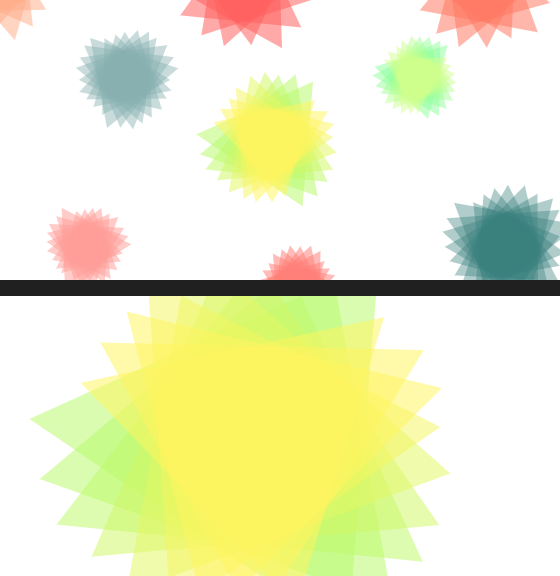
Top, the full canvas; bottom, a detail of the centre.
This background is drawn by a WebGL 2 fragment shader. Its source:

```glsl
#version 300 es
precision highp float;

uniform vec2 u_resolution;
out vec4 outColor;

#define TAU 6.2831853
#define LAYERS 9
#define TOP_LAYERS 5
#define TIP_SHRINK 0.2
#define TIP_JITTER 0.07
#define TURN_JITTER 0.06
#define COOL_ALPHA 0.36
#define WARM_ALPHA 0.53
#define SEED 3.7

// Fill colour and tip radius of each burst, row by row from the lower left
const vec4 BURSTS[9] = vec4[9](
    vec4(1.00, 0.62, 0.60, 0.165), vec4(1.00, 0.50, 0.47, 0.17), vec4(0.22, 0.50, 0.49, 0.25),
    vec4(0.53, 0.69, 0.69, 0.20), vec4(1.00, 0.96, 0.37, 0.27), vec4(0.82, 1.00, 0.55, 0.165),
    vec4(1.00, 0.68, 0.54, 0.20), vec4(1.00, 0.37, 0.36, 0.27), vec4(1.00, 0.47, 0.38, 0.26));

// Layout of the three rows, in canvas heights
const vec3 ROW_MIDDLE = vec3(1.06, 0.97, 0.87);
const vec3 ROW_SPREAD = vec3(0.75, 0.52, 0.86);
const vec3 ROW_HEIGHT = vec3(0.12, 0.725, 1.05);
const vec3 ROW_DIP = vec3(0.15, 0.23, 0.0);

float hash(vec2 p) {
    return fract(sin(dot(p, vec2(127.1, 311.7)) + SEED) * 43758.5453);
}

vec2 burstCenter(int column, int row) {
    float side = float(column - 1);
    return vec2(ROW_MIDDLE[row] + side * ROW_SPREAD[row],
                ROW_HEIGHT[row] - (1.0 - abs(side)) * ROW_DIP[row]);
}

// Signed distance to the line a-b, positive on its right side
float edgeDistance(vec2 p, vec2 a, vec2 b) {
    vec2 edge = normalize(b - a);
    return dot(p - a, vec2(edge.y, -edge.x));
}

// Corner of a turning triangle; tips shorten as the turn proceeds
vec2 corner(int k, float turn, float burst) {
    vec2 id = vec2(float(k) + 3.0 * turn, burst);
    float angle = TAU * (hash(vec2(burst, 9.0)) + (float(k) + turn) / 3.0)
                + TURN_JITTER * (hash(id) - 0.5);
    float radius = 1.0 - TIP_SHRINK * turn - TIP_JITTER * hash(id + 17.0);
    return radius * vec2(cos(angle), sin(angle));
}

float triangleDistance(vec2 p, float radius, float turn, float burst) {
    vec2 a = radius * corner(0, turn, burst);
    vec2 b = radius * corner(1, turn, burst);
    vec2 c = radius * corner(2, turn, burst);
    return max(edgeDistance(p, a, b), max(edgeDistance(p, b, c), edgeDistance(p, c, a)));
}

void main() {
    float pixel = 1.0 / u_resolution.y;
    vec2 p = gl_FragCoord.xy * pixel;
    vec3 color = vec3(1.0);

    for (int i = 0; i < 9; i++) {
        int row = i / 3;
        vec4 burst = BURSTS[i];
        vec2 local = p - burstCenter(i % 3, row);
        if (length(local) > burst.a + pixel) continue;

        // Yellow and lime bursts start greener
        vec3 startColor = burst.rgb + vec3(-0.28, 0.02, 0.05) * step(0.9, burst.g);
        float alpha = mix(COOL_ALPHA, WARM_ALPHA, burst.r);
        int layers = row == 2 ? TOP_LAYERS : LAYERS;

        // Stack translucent triangles, each turned a little further
        for (int j = 0; j < layers; j++) {
            float turn = float(j) / float(layers);
            float d = triangleDistance(local, burst.a, turn, float(i));
            float cover = clamp(0.5 - d / pixel, 0.0, 1.0);
            vec3 fill = mix(startColor, burst.rgb, smoothstep(0.1, 0.7, turn));
            color = mix(color, fill, alpha * cover);
        }
    }

    outColor = vec4(clamp(color, 0.0, 1.0), 1.0);
}
```
